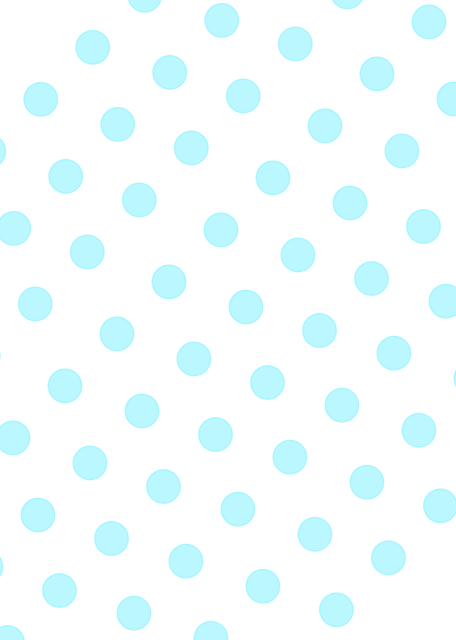
A Shadertoy shader for this pattern:

```glsl
// Pale cyan rimmed polka dots in diagonal rows on white.

const int BANDS = 3;
const int ROWS_PER_BAND = 3;
const float DOT_RADIUS = 0.0271;
const float RIM_WIDTH = 0.0022;
const float DOT_STEP = 0.1625;   // spacing along a row, in diagonal units
const float BAND_SHIFT = 0.2401; // slide of each band along its rows

const vec3 PAPER = vec3(1.0);
const vec3 FILL = vec3(0.73, 0.97, 1.0);
const vec3 RIM = vec3(0.65, 0.96, 1.0);

// Distance to the nearest dot centre of one row.
// diag.x runs across the rows, diag.y along them.
float rowDistance(vec2 diag, vec2 origin, float spacing) {
    vec2 q = diag - origin;
    q.y -= spacing * round(q.y / spacing);
    return length(q) * inversesqrt(2.0);
}

// Position of a row inside its band of three.
vec2 rowOffset(int row) {
    if (row == 0) return vec2(0.0);
    return row == 1 ? vec2(0.1595, 0.0811) : vec2(0.3112, 0.1592);
}

// Start of a band; the gap after the first band is slightly wider.
vec2 bandOrigin(int band) {
    float k = float(band);
    float wideGap = band > 0 ? 0.0227 : 0.0;
    return vec2(0.2188 + 0.4629 * k + wideGap, 0.0710 + BAND_SHIFT * k);
}

// Antialiased disc coverage.
float disc(float dist, float radius, float pixel) {
    return 1.0 - smoothstep(-0.75 * pixel, 0.75 * pixel, dist - radius);
}

void mainImage(out vec4 fragColor, in vec2 fragCoord) {
    float pixel = 1.0 / iResolution.y;
    vec2 p = fragCoord * pixel;
    p.y = 1.0 - p.y;
    vec2 diag = vec2(p.x + p.y, p.x - p.y);

    // Nearest dot over all diagonal rows
    float dist = 1e3;
    for (int band = 0; band < BANDS; band++) {
        for (int row = 0; row < ROWS_PER_BAND; row++) {
            vec2 origin = bandOrigin(band) + rowOffset(row);
            dist = min(dist, rowDistance(diag, origin, DOT_STEP));
        }
    }

    // Rim below, fill on top
    vec3 color = mix(PAPER, RIM, disc(dist, DOT_RADIUS, pixel));
    color = mix(color, FILL, disc(dist, DOT_RADIUS - RIM_WIDTH, pixel));
    fragColor = vec4(color, 1.0);
}
```
